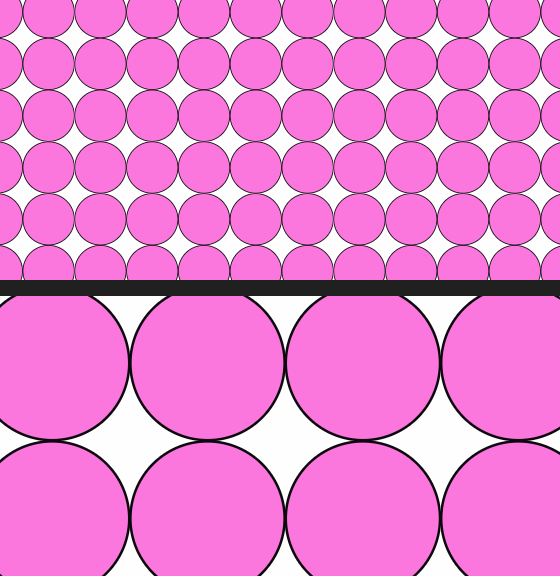
Top, the full canvas; bottom, a detail of the centre.
Give the GLSL for this pattern, as a Shadertoy shader.

```glsl
// Fraction of a pixel covered by a disc, given signed distance to its edge
float coverage(float signedDistance, float pixelSize) {
    return clamp(0.5 - signedDistance / pixelSize, 0.0, 1.0);
}

void mainImage(out vec4 fragColor, in vec2 fragCoord) {
    float pixelSize = 1.0 / iResolution.y;
    vec2 position = fragCoord * pixelSize;

    // Square grid with one disc centred in each cell
    float cellSize = 0.185;
    vec2 gridOrigin = vec2(0.0812, 0.1243);
    vec2 local = (fract((position - gridOrigin) / cellSize) - 0.5) * cellSize;
    float edgeDistance = length(local) - 0.0918;

    // Dark disc under a slightly smaller pink one leaves a thin outline
    float halfLine = 0.0015;
    vec3 color = vec3(0.995);
    color = mix(color, vec3(0.05, 0.03, 0.05), coverage(edgeDistance - halfLine, pixelSize));
    color = mix(color, vec3(0.985, 0.467, 0.87), coverage(edgeDistance + halfLine, pixelSize));

    fragColor = vec4(color, 1.0);
}
```
